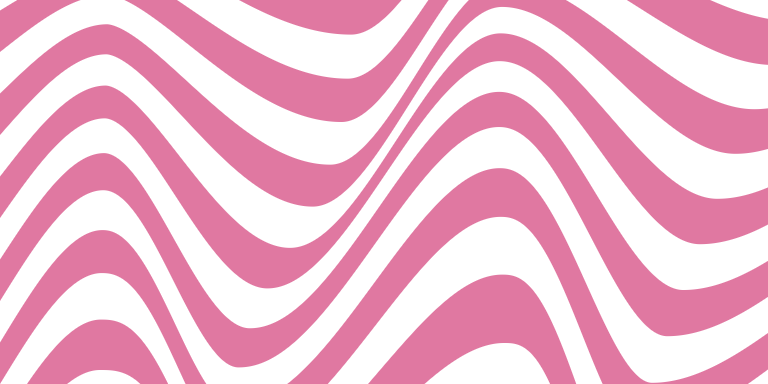
Give the GLSL for this background, as a WebGL 2 fragment shader.

```glsl
#version 300 es
precision highp float;
// Flowing pink and white stripes. Each stripe border is a wave eased through
// two crests and two troughs, whose places are polynomials of the border index.
// Borders alternately add and remove ink, from the top of the canvas downward.

#define SPAN vec2(768.0, 384.0)   // design units across the canvas
#define FIRST_BORDER -2
#define LAST_BORDER 10
#define PINK vec3(0.88, 0.47, 0.63)
#define WHITE vec3(1.0)
#define EXIT_RISE vec2(300.0, -150.0)  // last climb, leaving at the right

uniform vec2 u_resolution;
out vec4 fragColor;

// Height at x on an S curve from a to b; bend shifts the steep part sideways.
float ease(vec2 a, vec2 b, float x, float bend) {
  float t = clamp((x - a.x) / (b.x - a.x), 0.0, 1.0);
  return mix(a.y, b.y, smoothstep(0.0, 1.0, pow(t, bend)));
}

float cubic(float i, vec4 c) {
  return c.x + i * (c.y + i * (c.z + i * c.w));
}

// Depth below the top edge of border i at position x.
float borderDepth(float i, float x) {
  vec2 crestA = vec2(108.0 - 0.8 * i, cubic(i, vec4(-5.0, 29.0, 0.2, 0.065)));
  vec2 crestB = vec2(499.0 + 0.25 * (i - 5.5) * (i - 5.5),
                     cubic(i, vec4(-48.0, 29.7, -1.63, 0.257)));
  vec2 troughA = vec2(290.0 - 64.0 * tanh(0.37 * (i - 3.0)),
                      cubic(i, vec4(122.0, 43.0, -0.35, 0.0)));
  vec2 troughB = vec2(cubic(i, vec4(774.0, -20.0, 0.37, 0.0)),
                      cubic(i, vec4(65.0, 44.0, 0.2, 0.0)));

  // The entry trough mirrors the first crest about the left edge.
  float entryDepth = 52.0 + 41.5 * i;
  vec2 entry = vec2(-crestA.x, 2.0 * entryDepth - crestA.y);

  if (x < crestA.x) return ease(entry, crestA, x, 1.0);
  if (x < troughA.x) return ease(crestA, troughA, x, 0.8 + 0.0065 * i * i);
  if (x < crestB.x) return ease(troughA, crestB, x, 1.0 + 0.0012 * i * i);
  if (x < troughB.x) return ease(crestB, troughB, x, 1.0 + 0.0004 * i * i * i);
  return ease(troughB, troughB + EXIT_RISE, x, 1.0);
}

void main() {
  vec2 pos = gl_FragCoord.xy / u_resolution * SPAN;
  pos.y = SPAN.y - pos.y;
  vec2 texel = SPAN / u_resolution;

  // Ink starts full above the first border and toggles at each one.
  float ink = 1.0;
  float toggle = -1.0;
  for (int k = FIRST_BORDER; k <= LAST_BORDER; k++) {
    float i = float(k);
    float depth = borderDepth(i, pos.x);
    float slope = (borderDepth(i, pos.x + 0.5) - borderDepth(i, pos.x - 0.5));
    float width = length(vec2(slope * texel.x, texel.y));
    ink += toggle * clamp((pos.y - depth) / width + 0.5, 0.0, 1.0);
    toggle = -toggle;
  }

  fragColor = vec4(mix(WHITE, PINK, clamp(ink, 0.0, 1.0)), 1.0);
}
```
